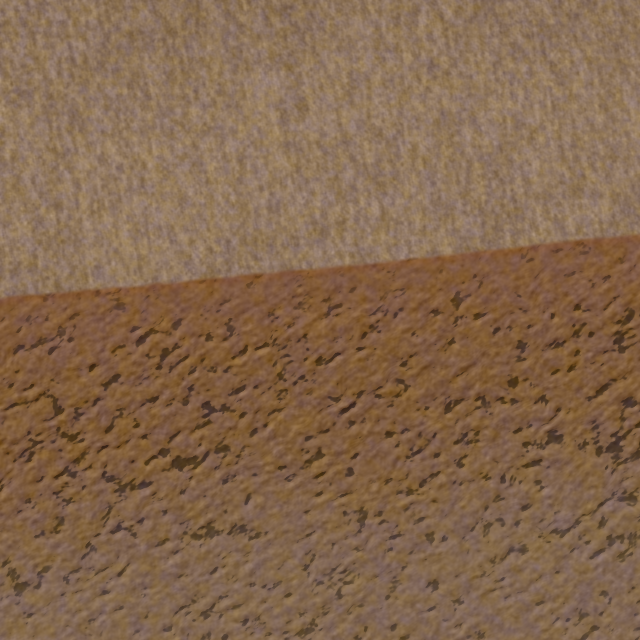
Write a WebGL 2 fragment shader that draws this texture.

```glsl
#version 300 es
precision highp float;

uniform vec2 u_resolution;
out vec4 fragColor;

float hash(vec2 p) {
    return fract(sin(dot(p, vec2(127.1, 311.7))) * 43758.5453);
}

float noise(vec2 p) {
    vec2 i = floor(p);
    vec2 f = fract(p);
    vec2 u = f * f * (3.0 - 2.0 * f);
    return mix(mix(hash(i), hash(i + vec2(1.0, 0.0)), u.x),
               mix(hash(i + vec2(0.0, 1.0)), hash(i + vec2(1.0, 1.0)), u.x), u.y);
}

float fbm(vec2 p, int octaves) {
    float sum = 0.0;
    float weight = 0.5;
    float total = 0.0;
    for (int i = 0; i < octaves; i++) {
        sum += weight * noise(p);
        total += weight;
        weight *= 0.55;
        p = mat2(0.8, 0.6, -0.6, 0.8) * p * 2.03 + 17.3;
    }
    return sum / total;
}

// Coordinates along and across a grain direction, with a scale for each.
vec2 grainSpace(vec2 p, float angle, vec2 scale) {
    vec2 along = vec2(cos(angle), sin(angle));
    return vec2(dot(p, along), dot(p, vec2(-along.y, along.x))) * scale;
}

// Height of the rough, diagonally raked surface.
float roughHeight(vec2 p) {
    vec2 bend = 0.008 * vec2(noise(p * 34.0), noise(p * 34.0 + 51.0));
    return fbm(grainSpace(p + bend, 0.62, vec2(48.0, 88.0)), 3);
}

float edgeHeight(float x) {
    return 0.535 + 0.085 * x + 0.015 * x * x + 0.003 * (noise(vec2(x * 45.0, 3.0)) - 0.5);
}

// Small shifts between ochre and mauve.
vec3 tintShift(vec2 p, float scale) {
    float hue = fbm(p * scale + 83.0, 2) - 0.5;
    return hue * vec3(0.04, 0.02, -0.13);
}

vec3 smoothBand(vec2 p) {
    const vec3 paleSand = vec3(0.575, 0.475, 0.380);
    const vec3 dullSand = vec3(0.535, 0.435, 0.345);
    float cloud = smoothstep(0.3, 0.7, fbm(p * vec2(5.0, 4.0) + 9.0, 3));
    float upperShade = smoothstep(0.82, 1.02, p.y);
    vec3 color = mix(paleSand, dullSand, clamp(0.55 * cloud + 0.45 * upperShade, 0.0, 1.0));

    // Fine, steep fibres over a speckle.
    float fibres = fbm(grainSpace(p, 1.75, vec2(55.0, 150.0)), 2) - 0.5;
    float speckle = fbm(p * 175.0, 2) - 0.5;
    color += 0.14 * fibres + 0.13 * speckle;
    return color + tintShift(p, 85.0);
}

vec3 roughBand(vec2 p, float depth) {
    const vec3 rust = vec3(0.500, 0.350, 0.235);
    const vec3 ochre = vec3(0.490, 0.350, 0.225);
    const vec3 greyClay = vec3(0.505, 0.400, 0.310);
    vec3 color = mix(rust, ochre, smoothstep(0.04, 0.18, depth));
    float fade = depth + 0.10 * (fbm(p * 5.0, 2) - 0.5);
    color = mix(color, greyClay, smoothstep(0.20, 0.50, fade));

    // Relief lit from the upper left, with dark pits in the hollows.
    float height = roughHeight(p);
    float relief = height - roughHeight(p + vec2(-0.003, 0.005));
    float coarse = smoothstep(0.0, 0.12, depth) * (1.0 - 0.45 * smoothstep(0.28, 0.5, depth));
    float cluster = smoothstep(0.3, 0.7, fbm(p * 9.0 + 31.0, 2));
    float pitLevel = 0.29 + 0.08 * coarse * cluster;
    float pits = 1.0 - smoothstep(pitLevel - 0.09, pitLevel + 0.04, height);
    color += relief * mix(0.10, 0.20, coarse);
    color += 0.09 * (fbm(p * 130.0 + 7.0, 2) - 0.5);
    color *= 1.0 - pits * mix(0.18, 0.38, coarse);
    return color + tintShift(p, 62.0);
}

void main() {
    vec2 p = gl_FragCoord.xy / u_resolution;
    float depth = edgeHeight(p.x) - p.y;
    float softness = max(0.004, 1.0 / u_resolution.y);

    vec3 color = mix(smoothBand(p), roughBand(p, depth), smoothstep(-softness, softness, depth));

    // Thin warm rim just under the boundary.
    float rim = exp(-pow((depth - 0.006) / 0.007, 2.0));
    color += rim * vec3(0.010, -0.012, -0.025);

    fragColor = vec4(clamp(color, 0.0, 1.0), 1.0);
}
```
